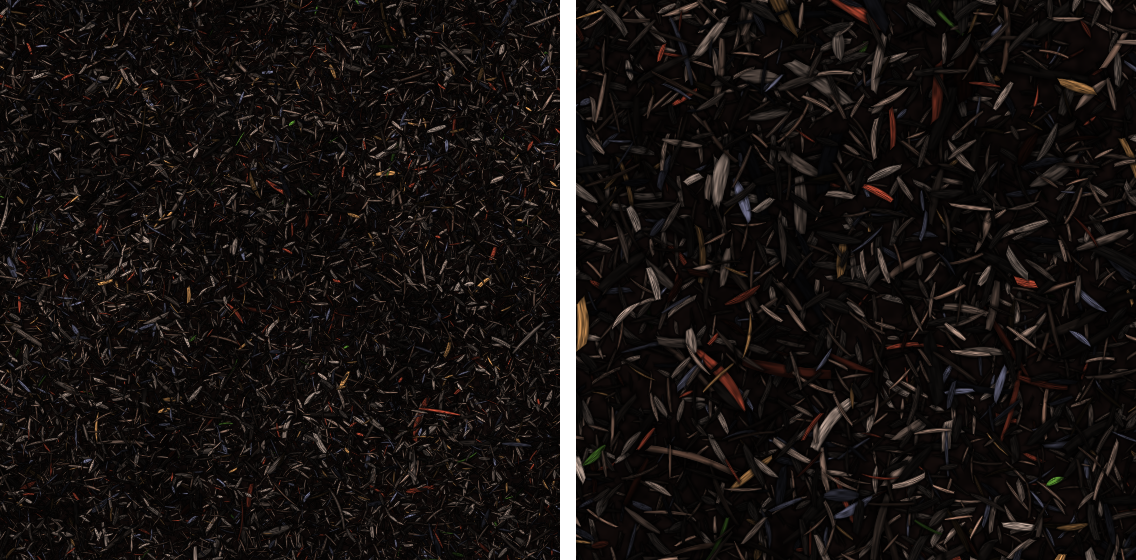
Left, the full canvas; right, a detail of the centre.
Write a Shadertoy shader that draws this texture.

```glsl
// Integer hash: three values in 0..1 per lattice point
vec3 hash3(vec3 p) {
    uvec3 v = uvec3(ivec3(floor(p)) + 1000);
    v = v * 1664525u + 1013904223u;
    v.x += v.y * v.z; v.y += v.z * v.x; v.z += v.x * v.y;
    v ^= v >> 16u;
    v.x += v.y * v.z; v.y += v.z * v.x; v.z += v.x * v.y;
    return vec3(v >> 8u) * exp2(-24.0);
}

float valueNoise(vec2 p, float seed) {
    vec2 cell = floor(p), f = fract(p);
    f = f * f * (3.0 - 2.0 * f);
    float a = hash3(vec3(cell, seed)).x;
    float b = hash3(vec3(cell + vec2(1, 0), seed)).x;
    float c = hash3(vec3(cell + vec2(0, 1), seed)).x;
    float d = hash3(vec3(cell + vec2(1, 1), seed)).x;
    return mix(mix(a, b, f.x), mix(c, d, f.x), f.y);
}

// Tapered splinter with slanted ends
float splinterDistance(vec2 p, vec2 halfSize, float taper, float slant) {
    float along = clamp(abs(p.x) / halfSize.x, 0.0, 1.0);
    float width = halfSize.y * (1.0 - taper * along * along);
    return max(abs(p.y) - width, abs(p.x + slant * p.y) - halfSize.x);
}

// Bark colours, with rare straw, rust, slate and leaf pieces
vec3 barkTint(float kind, float greyness) {
    const vec3 brown = vec3(0.33, 0.235, 0.19);
    const vec3 grey = vec3(0.37, 0.325, 0.30);
    const vec3 straw = vec3(0.52, 0.37, 0.22);
    const vec3 rust = vec3(0.42, 0.17, 0.12);
    const vec3 slate = vec3(0.25, 0.25, 0.31);
    const vec3 leaf = vec3(0.25, 0.40, 0.14);
    vec3 tint = mix(brown, grey, greyness);
    tint = mix(tint, slate, step(0.82, kind));
    tint = mix(tint, rust, step(0.91, kind));
    tint = mix(tint, straw, step(0.957, kind));
    return mix(tint, leaf, step(0.997, kind));
}

// Lays one jittered grid of splinters over the ground colour
vec3 scatterChips(vec3 ground, vec2 uv, float cells, float seed,
                  float density, float slimness, float brightness) {
    const vec2 lightDir = vec2(-0.5, 0.866);
    vec2 p = uv * cells;
    float blur = 0.75 * cells / iResolution.y;
    for (int y = -1; y <= 1; y++)
    for (int x = -1; x <= 1; x++) {
        vec2 cell = floor(p) + vec2(x, y);
        vec3 place = hash3(vec3(cell, seed));
        vec3 form = hash3(vec3(cell, seed + 50.0));
        vec3 look = hash3(vec3(cell, seed + 100.0));
        if (fract(place.z * 17.0 + form.x * 5.0) > density) continue;

        // Local frame, gently bent along the length
        float angle = place.z * 6.2832;
        vec2 axis = vec2(cos(angle), sin(angle));
        vec2 across = vec2(-axis.y, axis.x);
        vec2 offset = p - cell - place.xy;
        vec2 q = vec2(dot(offset, axis), dot(offset, across));
        q.y += (form.z - 0.5) * 0.4 * q.x * q.x;
        vec2 halfSize = vec2(mix(0.3, 0.8, form.x),
                             slimness * mix(0.05, 0.17, form.y * form.y));
        float d = splinterDistance(q, halfSize, 0.2 + 0.7 * form.z, look.x * 2.0 - 1.0);
        if (d > 0.14) continue;

        // Wood fibres, frayed edge and side lighting
        float fibre = valueNoise(vec2(q.x * 5.0, q.y * 32.0 / slimness), seed + look.y * 90.0);
        d += (fibre - 0.5) * 0.035 * slimness;
        float side = clamp(q.y / halfSize.y, -1.0, 1.0);
        float shade = 0.9 + 0.35 * side * dot(across, lightDir);
        shade *= 0.5 + fibre;
        shade *= 1.0 - 0.35 * smoothstep(-0.04, 0.0, d);
        float tone = mix(0.10, 1.5, pow(look.z, 2.3)) * brightness;
        vec3 chip = barkTint(look.y, form.y) * tone * shade;

        ground *= 1.0 - 0.55 * (1.0 - smoothstep(0.0, 0.12, d));
        ground = mix(ground, chip, 1.0 - smoothstep(-blur, blur, d));
    }
    return ground;
}

void mainImage(out vec4 fragColor, in vec2 fragCoord) {
    vec2 uv = fragCoord / iResolution.y;
    const vec3 soil = vec3(0.045, 0.027, 0.024);
    vec3 color = soil * (0.5 + valueNoise(uv * 240.0, 7.0));

    // Fine debris, then buried large pieces
    for (int i = 0; i < 4; i++) {
        float layer = float(i);
        color = scatterChips(color, uv, 86.0 - 7.0 * layer, layer, 0.7, 1.0, 0.65 + 0.1 * layer);
    }
    color = scatterChips(color, uv, 17.0, 11.0, 0.3, 0.65, 0.8);

    // Main mulch, from large to small
    for (int i = 0; i < 4; i++) {
        float layer = float(i);
        color = scatterChips(color, uv, 30.0 + 11.0 * layer, 20.0 + layer, 0.55, 0.95, 1.05);
    }

    // Sparse long twigs on top
    color = scatterChips(color, uv, 20.0, 31.0, 0.13, 0.45, 1.15);

    // Broad patches of lighter and darker mulch
    color *= 0.8 + 0.45 * valueNoise(uv * 7.0, 41.0);
    fragColor = vec4(clamp(color, 0.0, 1.0), 1.0);
}
```
